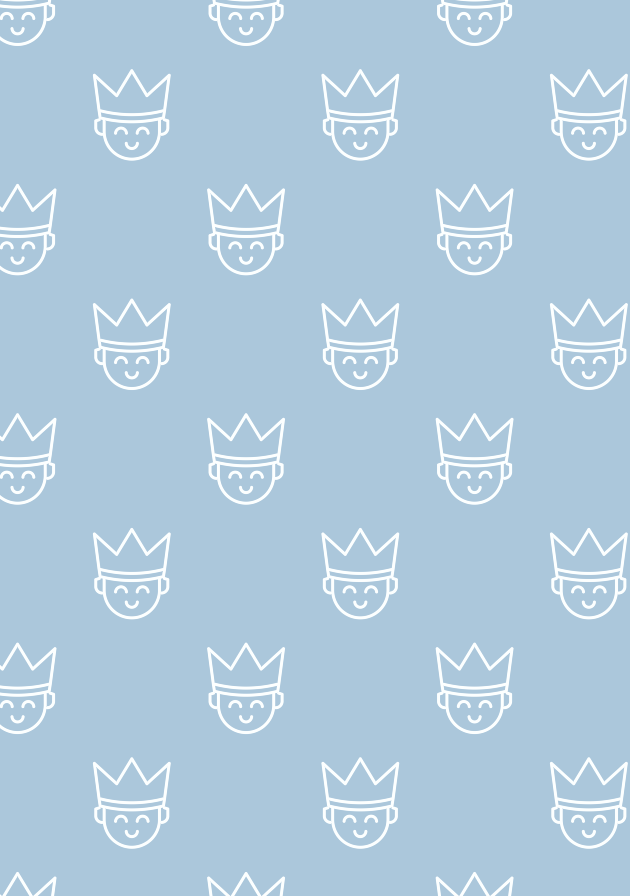
Give the GLSL for this pattern, as a WebGL 2 fragment shader.

```glsl
#version 300 es
precision highp float;
// Staggered lattice of small line-drawn crowned heads on a flat pale blue.
// Each motif is the union of segments and arcs, mirrored about its axis
// and stroked with one even, round-ended line.

#define SHEET vec2(542.0, 768.0)    // design units across the canvas
#define PERIOD 196.6                // spacing of motifs in one row
#define ANCHOR vec2(310.0, 655.4)   // head centre of one motif
#define HALF_LINE 1.3               // half the stroke width
#define HEAD_RADIUS 23.8
#define BAND_RADIUS 110.0           // curvature of the crown bands
#define GROUND vec3(0.67, 0.78, 0.86)
#define LINE vec3(0.99, 1.0, 1.0)

uniform vec2 u_resolution;
out vec4 fragColor;

const float QUARTER = 1.5707963;

float segment(vec2 p, vec2 a, vec2 b) {
    vec2 pa = p - a, ba = b - a;
    return length(pa - ba * clamp(dot(pa, ba) / dot(ba, ba), 0.0, 1.0));
}

// Round-ended arc: middle points along angle "facing", spans +-"spread"
float arc(vec2 p, vec2 centre, float radius, float facing, float spread) {
    vec2 axis = vec2(cos(facing), sin(facing));
    p -= centre;
    p = vec2(abs(axis.x * p.y - axis.y * p.x), dot(p, axis));
    vec2 tip = vec2(sin(spread), cos(spread));
    return tip.y * p.x > tip.x * p.y ? length(p - tip * radius)
                                     : abs(length(p) - radius);
}

// Shallow sagging band with its lowest point at height "low"
float band(vec2 p, float low, float halfWidth) {
    return arc(p, vec2(0.0, low + BAND_RADIUS), BAND_RADIUS,
               -QUARTER, asin(halfWidth / BAND_RADIUS));
}

float crown(vec2 p) {
    vec2 peak = vec2(0.0, 52.0), valley = vec2(13.0, 30.6);
    vec2 corner = vec2(32.2, 48.1), base = vec2(28.2, 18.0);
    float d = segment(p, peak, valley);
    d = min(d, segment(p, valley, corner));
    d = min(d, segment(p, corner, base));
    d = min(d, segment(p, base, vec2(27.2, 11.5)));
    d = min(d, band(p, 14.3, base.x));
    return min(d, band(p, 8.2, 27.2));
}

float head(vec2 p) {
    // jaw and temple
    float d = arc(p, vec2(0.0), HEAD_RADIUS, -QUARTER, QUARTER);
    d = min(d, segment(p, vec2(HEAD_RADIUS, 0.0), vec2(HEAD_RADIUS, 10.0)));
    // ear
    d = min(d, segment(p, vec2(28.0, 10.0), vec2(31.0, 9.0)));
    d = min(d, segment(p, vec2(31.0, 9.0), vec2(31.0, 3.0)));
    d = min(d, arc(p, vec2(25.5, 3.0), 5.5, -0.5 * QUARTER, 0.5 * QUARTER));
    // closed eye and smile
    d = min(d, arc(p, vec2(9.3, -1.9), 4.7, QUARTER, 1.5));
    return min(d, arc(p, vec2(0.0, -9.9), 4.8, -QUARTER, 1.5));
}

void main() {
    vec2 p = gl_FragCoord.xy / u_resolution * SHEET;
    float pixel = SHEET.y / u_resolution.y;

    // Two interleaved square grids, half a period apart
    float d = PERIOD;
    for (int i = 0; i < 2; i++) {
        vec2 q = p - ANCHOR + 0.5 * PERIOD * float(i);
        q = (fract(q / PERIOD + 0.5) - 0.5) * PERIOD;
        q.x = abs(q.x);
        d = min(d, min(crown(q), head(q)));
    }

    float ink = 1.0 - smoothstep(-0.6 * pixel, 0.6 * pixel, d - HALF_LINE);
    fragColor = vec4(mix(GROUND, LINE, ink), 1.0);
}
```
